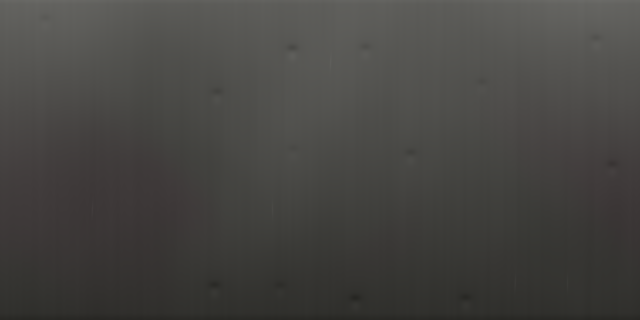
Write a Shadertoy shader that draws this texture.

```glsl
// Dark brushed sheet metal with soft reflections, small dents and faint scratches.

float hash(vec2 cell) {
    return fract(sin(dot(cell, vec2(41.3, 289.1))) * 4375.85);
}

float valueNoise(vec2 p) {
    vec2 cell = floor(p);
    vec2 f = fract(p);
    f = f * f * (3.0 - 2.0 * f);
    float low = mix(hash(cell), hash(cell + vec2(1, 0)), f.x);
    float high = mix(hash(cell + vec2(0, 1)), hash(cell + vec2(1, 1)), f.x);
    return mix(low, high, f.y);
}

// Soft round spot, 1 at the centre.
float spot(vec2 offset, vec2 radius) {
    vec2 q = offset / radius;
    return exp(-dot(q, q));
}

// Broad cloudy variation from layered, warped sines, about -1..1.
float layeredSines(vec2 p, float seed) {
    float sum = 0.0;
    float amplitude = 0.5;
    for (int i = 0; i < 4; i++) {
        p += 0.35 * sin(p.yx * 1.3 + seed);
        sum += amplitude * sin(p.x + seed) * cos(p.y * 0.8 - seed);
        p = mat2(0.8, 0.6, -0.6, 0.8) * p * 1.7;
        amplitude *= 0.6;
    }
    return sum;
}

// Cellular dents: a shadowed hollow with a pale lip beneath it.
float dents(vec2 p, float cellSize, float density) {
    vec2 cell = floor(p / cellSize);
    vec2 jitter = vec2(hash(cell + 3.7), hash(cell + 8.2));
    vec2 d = p - (cell + mix(vec2(0.25), vec2(0.75), jitter)) * cellSize;
    float present = step(hash(cell + 15.4), density);
    float depth = mix(0.3, 1.0, hash(cell + 21.9));
    float hollow = spot(d, vec2(0.017, 0.011));
    float lip = spot(d + vec2(0.0, 0.025), vec2(0.015, 0.017));
    float halo = spot(d, vec2(0.045, 0.04));
    return present * depth * (0.035 * lip - 0.055 * hollow - 0.012 * halo);
}

// Sparse short, thin, nearly vertical marks.
float scratches(vec2 p, vec2 cellSize, float density) {
    vec2 cell = floor(p / cellSize);
    vec2 d = p - (cell + 0.5) * cellSize;
    d.x += (hash(cell + 5.1) - 0.5) * 0.5 * cellSize.x;
    d.x -= d.y * (hash(cell + 9.6) - 0.5) * 0.25;
    float present = step(hash(cell + 30.3), density);
    return present * spot(d, vec2(0.0025, 0.025));
}

// Long vertical brush grain, centred on zero.
float brushing(vec2 p) {
    float fine = valueNoise(p * vec2(95.0, 3.0));
    float wide = valueNoise(p * vec2(32.0, 1.6) + 17.0);
    return 0.5 * (fine + wide) - 0.5;
}

// Large-scale light reflected by the sheet.
float sheen(vec2 p, float width) {
    float x = p.x / width;
    float light = mix(0.180, 0.362, p.y);
    float bandCentre = 0.33 + 0.22 * p.y;
    light += 0.026 * spot(vec2(x - bandCentre, p.y - 0.6), vec2(0.09, 0.42));
    light -= 0.028 * spot(vec2(x - 0.16, p.y - 0.48), vec2(0.16, 0.2));
    light -= 0.020 * spot(vec2(x - 0.27, p.y - 0.85), vec2(0.09, 0.2));
    light -= 0.016 * spot(vec2(x - 0.96, p.y - 0.42), vec2(0.13, 0.25));
    light += 0.030 * spot(vec2(x - 0.92, p.y - 1.0), vec2(0.13, 0.14));
    light += 0.026 * spot(vec2(x - 0.06, p.y - 1.0), vec2(0.13, 0.16));
    return light;
}

void mainImage(out vec4 fragColor, in vec2 fragCoord) {
    vec2 p = fragCoord / iResolution.y;
    float width = iResolution.x / iResolution.y;

    // Brightness: reflections, clouds, surface grain and damage.
    float light = sheen(p, width);
    light += 0.010 * layeredSines(p * 5.0, 1.9);
    light += 0.012 * brushing(p);
    light += dents(p, 0.2, 0.27);
    light += 0.022 * scratches(p, vec2(0.19, 0.23), 0.14);

    // Worn rim along the top and bottom.
    light += 0.018 * smoothstep(0.985, 1.0, p.y);
    light -= 0.025 * (1.0 - smoothstep(0.0, 0.025, p.y));

    // Olive grey in the light, with patches of warm brown in the middle.
    float middle = spot(vec2(0.0, p.y - 0.38), vec2(1.0, 0.28));
    float warmth = middle * smoothstep(-0.25, 0.45, layeredSines(p * 3.2, 4.4));
    vec3 oliveTint = vec3(0.004, 0.003, -0.010);
    vec3 brownTint = vec3(0.011, -0.009, -0.009);
    vec3 color = light + mix(oliveTint, brownTint, warmth);

    fragColor = vec4(clamp(color, 0.0, 1.0), 1.0);
}
```
